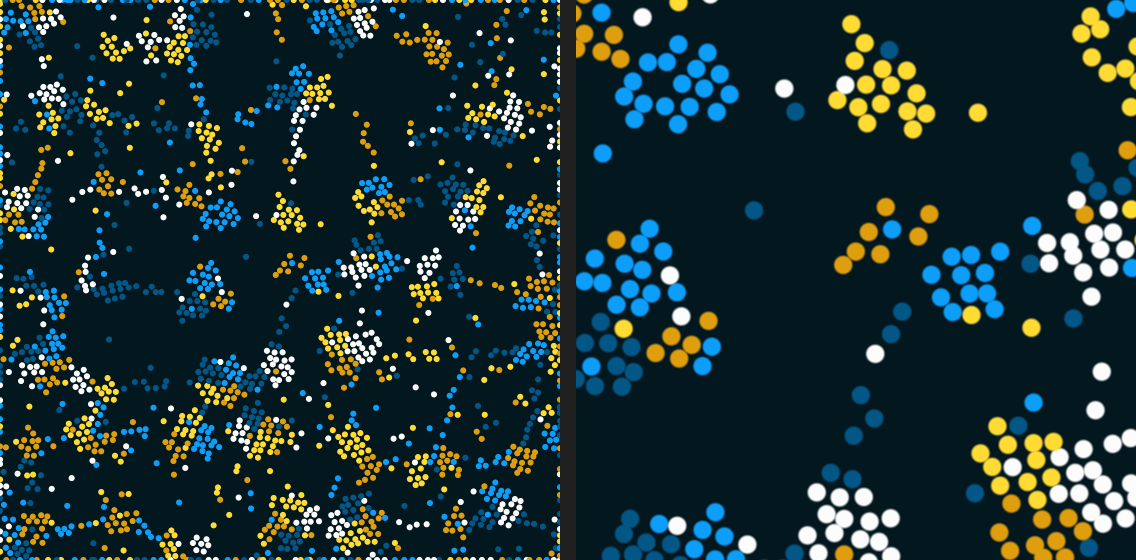
Left, the full canvas; right, a detail of the centre.
Reproduce this pattern procedurally as a Shadertoy shader.

```glsl
#define PITCH 0.0140    // spacing of the dot lattice
#define RADIUS 0.0054   // dot radius
#define SOFT 0.0010     // half width of the dot edge
#define JITTER 0.14     // lattice disorder, in pitches
#define BEND 0.018      // slow bending of the lattice
#define RIM 0.0062      // band pulled onto the canvas border
#define GROUPS 7.0      // groups per canvas side
#define BLOB 0.034      // length of one blob
#define SPREAD 0.027    // distance of blobs from their group centre
#define CHAINS 0.5      // share of neighbouring groups joined by a chain
#define SCATTER 0.11    // peak density of loose dots
#define MIXED 0.10      // share of dots with a stray colour

const float TAU = 6.2831853;
const vec3 BACKGROUND = vec3(0.012, 0.090, 0.120);
const vec3 PALETTE[5] = vec3[5](
    vec3(0.87, 0.62, 0.05),   // amber
    vec3(0.05, 0.62, 0.98),   // bright blue
    vec3(0.01, 0.34, 0.53),   // deep blue
    vec3(0.99, 0.99, 0.99),   // white
    vec3(1.00, 0.86, 0.20));  // yellow

float hash(vec2 p) {
    return fract(sin(dot(p, vec2(127.1, 311.7))) * 43758.5453);
}

vec2 hash2(vec2 p) {
    return vec2(hash(p), hash(p + 17.3));
}

vec2 polar(float angle) {
    return vec2(cos(angle), sin(angle));
}

float valueNoise(vec2 p) {
    vec2 i = floor(p), f = smoothstep(0.0, 1.0, fract(p));
    return mix(mix(hash(i), hash(i + vec2(1, 0)), f.x),
               mix(hash(i + vec2(0, 1)), hash(i + vec2(1, 1)), f.x), f.y);
}

float segmentDistance(vec2 p, vec2 a, vec2 b) {
    vec2 ab = b - a;
    return length(p - a - ab * clamp(dot(p - a, ab) / dot(ab, ab), 0.0, 1.0));
}

vec2 bend(vec2 p) {
    return BEND * sin(p.yx * vec2(11.0, 13.0) + vec2(1.0, 4.0));
}

// Staggered lattice, bent and jittered, with its outer row on the border
vec2 dotCentre(vec2 id) {
    vec2 p = PITCH * vec2(id.x + 0.5 * mod(id.y, 2.0), id.y * 0.866);
    p += bend(p) + JITTER * PITCH * polar(TAU * hash(id));
    vec2 border = round(p);
    return mix(p, border, step(abs(p - border), vec2(RIM)));
}

vec2 groupCentre(vec2 cell) {
    return (cell + 0.5 + 0.7 * (hash2(cell + 3.0) - 0.5)) / GROUPS;
}

// Palette index of a dot, or -1 where there is none
int dotKind(vec2 p, vec2 id) {
    int stray = int(5.0 * hash(id + 41.0));
    vec2 toBorder = abs(p - round(p));
    float border = min(toBorder.x, toBorder.y);
    if (border < 0.001) return hash(id + 9.0) < 0.95 ? stray : -1;

    float density = SCATTER * smoothstep(0.3, 0.8, valueNoise(p * 8.0 + 5.0));
    density += 0.10 * (1.0 - smoothstep(0.01, 0.05, border));
    int kind = stray;

    for (int n = 0; n < 9; n++) {
        vec2 cell = floor(p * GROUPS) + vec2(n % 3 - 1, n / 3 - 1);
        vec2 centre = groupCentre(cell);

        // Chains to the right and upper neighbours
        for (int k = 0; k < 2; k++) {
            vec2 side = vec2(1 - k, k), seed = cell + 31.0 * side;
            if (hash(seed) > CHAINS) continue;
            float d = segmentDistance(p, centre, groupCentre(cell + side));
            float chain = 0.62 * (1.0 - smoothstep(0.004, 0.012, d));
            if (chain > density) {
                density = chain;
                kind = int(5.0 * hash(seed + 7.0));
            }
        }

        // Oval blobs in different colours around the group centre
        int blobs = int(0.6 + 4.0 * hash(cell + 61.0));
        float pick = hash(cell + 83.0);
        int first = blobs == 1 ? (pick < 0.6 ? 0 : 4) : int(5.0 * pick);
        for (int k = 0; k < blobs; k++) {
            vec2 r = hash2(cell + 13.7 * float(k + 1));
            float turn = float(k) / float(blobs) + hash(cell + 97.0);
            vec2 q = p - centre - (blobs > 1 ? SPREAD : 0.0) * polar(TAU * turn);
            vec2 axis = polar(TAU * r.x);
            q = vec2(dot(q, axis), (1.0 + 0.9 * r.y) * dot(q, vec2(-axis.y, axis.x)));
            float blob = 0.96 * (1.0 - smoothstep(0.6, 1.25, length(q) / BLOB));
            if (blob > density) {
                density = blob;
                kind = (first + k) % 5;
            }
        }
    }
    if (hash(id + 23.0) > density) return -1;
    return hash(id + 57.0) < MIXED ? stray : kind;
}

void mainImage(out vec4 fragColor, in vec2 fragCoord) {
    vec2 p = fragCoord / iResolution.y;
    float soft = max(SOFT, 0.6 / iResolution.y);
    vec2 lattice = (p - bend(p - bend(p))) / (PITCH * vec2(1.0, 0.866));
    vec3 colour = BACKGROUND;

    for (int n = 0; n < 25; n++) {
        vec2 id = round(lattice) + vec2(n % 5 - 2, n / 5 - 2);
        vec2 centre = dotCentre(id);
        float d = distance(p, centre);
        if (d > RADIUS + soft) continue;
        int kind = dotKind(centre, id);
        if (kind < 0) continue;
        float cover = 1.0 - smoothstep(RADIUS - soft, RADIUS + soft, d);
        colour = mix(colour, PALETTE[kind], cover);
    }
    fragColor = vec4(colour, 1.0);
}
```
